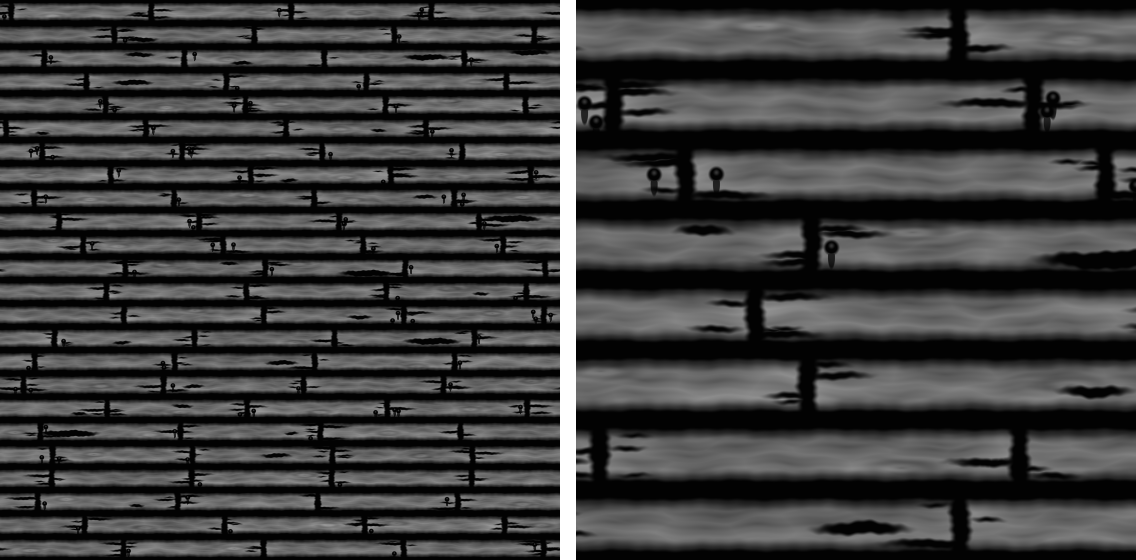
Left: the whole. Right: its middle third, enlarged.
Reproduce this texture map procedurally as a three.js fragment shader.

```glsl
varying vec2 vUv;

#define COLS 4.0
#define ROWS 24.0
#define ASPECT 6.0          // plank pitch: length over height
#define HALF_SIZE vec2(2.89, 0.36)
#define SOFT 0.03
#define GAP_TONE 0.008
#define WOOD_TONE 0.42
#define GRAIN 0.03
#define BLOTCH 0.17
#define CRACK_CHANCE 0.3
#define NAIL_CHANCE 0.24

float rand(vec2 id, float k) {
  return fract(sin(dot(vec3(id, k), vec3(12.99, 78.23, 37.72))) * 43758.55);
}

// Layered sines, roughly -1 to 1
float wave(float x, float seed) {
  return (sin(x * 3.0 + seed) + 0.6 * sin(x * 7.3 + seed * 2.3)
        + 0.4 * sin(x * 17.1 + seed * 4.1)) / 2.0;
}

// Distance to the nearest scattered point
float cellular(vec2 p) {
  vec2 base = floor(p);
  float nearest = 2.0;
  for (int j = -1; j <= 1; j++)
    for (int i = -1; i <= 1; i++) {
      vec2 id = base + vec2(float(i), float(j));
      vec2 point = id + vec2(rand(id, 1.0), rand(id, 2.0));
      nearest = min(nearest, length(p - point));
    }
  return nearest;
}

float ellipse(vec2 d, vec2 radius) {
  return smoothstep(-SOFT, SOFT, (1.0 - length(d / radius)) * radius.y);
}

// Tapered black splits running in from both ends
float splits(vec2 q, vec2 id) {
  float mask = 0.0;
  for (int i = 0; i < 8; i++) {
    float k = 20.0 + float(i) * 5.0;
    float side = mod(float(i), 2.0) * 2.0 - 1.0;
    float size = rand(id, k);
    vec2 d = vec2(HALF_SIZE.x - side * q.x, q.y);
    d -= vec2(0.45 * rand(id, k + 1.0), 0.62 * (rand(id, k + 2.0) - 0.5));
    d.y += 0.02 * wave(q.x * 2.0, k);
    float shown = step(0.45, rand(id, k + 3.0));
    mask = max(mask, shown * ellipse(d, vec2(0.15 + 0.55 * size * size, 0.025 + 0.035 * size)));
  }
  return mask;
}

// Ragged sliver broken out of some planks
float crack(vec2 q, vec2 id) {
  float size = rand(id, 70.0);
  size *= size;
  vec2 d = q - vec2(4.0, 0.5) * (vec2(rand(id, 71.0), rand(id, 72.0)) - 0.5);
  d.y += 0.035 * wave(q.x * 1.7, size * 40.0);
  vec2 radius = vec2(0.25 + 1.0 * size, 0.06 + 0.08 * size);
  return step(rand(id, 73.0), CRACK_CHANCE) * ellipse(d, radius);
}

// Nail heads near the ends, each with a stain below and a small glint
float nails(float tone, vec2 q, vec2 id) {
  for (int i = 0; i < 4; i++) {
    float k = 80.0 + float(i) * 4.0;
    float side = mod(float(i), 2.0) * 2.0 - 1.0;
    vec2 d = vec2(HALF_SIZE.x - side * q.x, q.y);
    d -= vec2(0.08 + 0.32 * rand(id, k), 0.5 * rand(id, k + 1.0) - 0.3);
    float shown = step(rand(id, k + 2.0), NAIL_CHANCE);
    float stain = 0.75 * ellipse(d + vec2(0.0, 0.14), vec2(0.05, 0.16));
    float head = ellipse(d, vec2(0.1));
    tone = mix(tone, GAP_TONE, shown * max(stain, head));
    tone += shown * 0.2 * ellipse(d - vec2(0.0, 0.025), vec2(0.03));
  }
  return tone;
}

float woodTone(vec2 q, vec2 id, float seed) {
  // Grain and stretched blotches
  float warp = 0.07 * wave(q.x * 0.5, seed);
  float tone = WOOD_TONE + 0.05 * (rand(id, 5.0) - 0.5);
  tone += GRAIN * wave((q.y + warp) * 4.0, seed);
  tone += BLOTCH * (cellular(vec2(q.x * 0.9, (q.y + warp) * 4.5) + seed) - 0.45);

  // Faint knot rings
  vec2 knot = vec2(4.0, 0.4) * (vec2(rand(id, 6.0), rand(id, 7.0)) - 0.5);
  float r = length((q - knot) / vec2(0.45, 0.1));
  tone += step(0.45, rand(id, 8.0)) * 0.05 * sin(r * 5.0) * exp(-0.4 * r * r);

  // Pale ends and a lighter lower half
  tone += 0.09 * exp(-1.8 * max(HALF_SIZE.x - abs(q.x), 0.0));
  return tone - 0.12 * q.y;
}

void main() {
  // Staggered plank grid
  vec2 p = vUv * vec2(COLS, ROWS);
  float row = mod(floor(p.y), ROWS);
  p.x += rand(vec2(row, 3.0), 9.0);
  vec2 id = vec2(mod(floor(p.x), COLS), row);
  vec2 q = (fract(p) - 0.5) * vec2(ASPECT, 1.0);
  float seed = 40.0 * rand(id, 4.0);

  // Distance inside the uneven plank outline
  vec2 inside = HALF_SIZE - abs(q);
  inside.x += 0.035 * wave(q.y * 3.0, seed + sign(q.x));
  inside.y += 0.018 * wave(q.x * 1.4, seed + 2.0 * sign(q.y));

  float tone = woodTone(q, id, seed);
  tone *= mix(0.3, 1.0, smoothstep(0.0, 0.18, inside.y));
  tone = mix(tone, GAP_TONE, max(splits(q, id), crack(q, id)));
  tone = nails(tone, q, id);

  float plank = smoothstep(-SOFT, SOFT, inside.y) * smoothstep(-0.04, 0.07, inside.x);
  gl_FragColor = vec4(vec3(mix(GAP_TONE, tone, plank)), 1.0);
}
```
